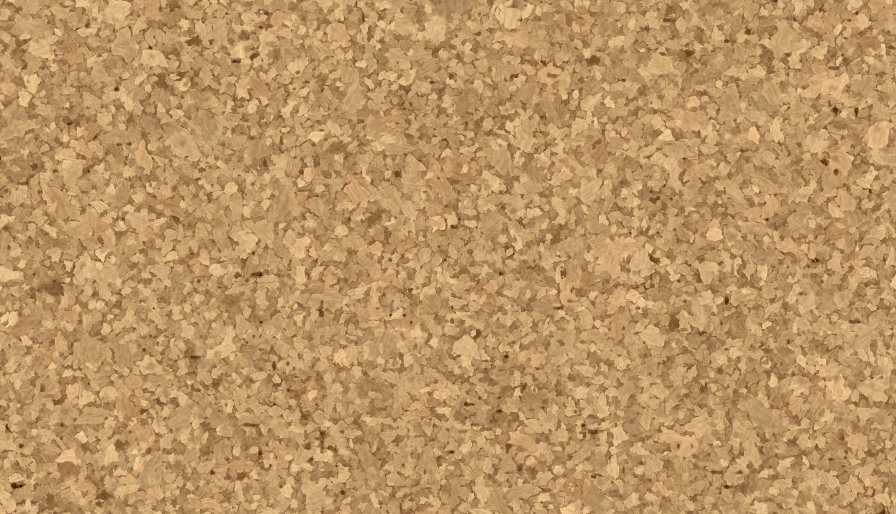
Reproduce this texture procedurally as a WebGL 2 fragment shader.

```glsl
#version 300 es
precision highp float;
// Pressed cork board: overlapping angular chips, fine crumbs and dark crevices.

#define CORK_COLOR vec3(0.77, 0.61, 0.42)
#define TONE_TINT vec3(1.0, 0.99, 0.86)
#define HUE_SHIFT vec3(0.022, -0.008, -0.022)
#define LARGE_CHIP 0.062
#define MEDIUM_CHIP 0.038
#define SMALL_CHIP 0.023
#define TONE_SPREAD 0.15
#define SHADOW_DEPTH 0.13
#define SHADOW_WIDTH 0.15
#define EDGE_ROUGHNESS 0.20
#define FIBER_CONTRAST 0.09
#define DARK_SHARE 0.045

uniform vec2 u_resolution;
out vec4 fragColor;

vec3 hash3(vec2 p) {
    vec3 q = fract(p.xyx * vec3(0.1031, 0.1030, 0.0973));
    q += dot(q, q.yxz + 33.33);
    return fract((q.xxy + q.yzz) * q.zyx);
}

float valueNoise(vec2 p) {
    vec2 cell = floor(p);
    vec2 f = fract(p);
    f = f * f * (3.0 - 2.0 * f);
    float bottom = mix(hash3(cell).x, hash3(cell + vec2(1, 0)).x, f.x);
    float top = mix(hash3(cell + vec2(0, 1)).x, hash3(cell + vec2(1, 1)).x, f.x);
    return mix(bottom, top, f.y);
}

// Signed distance to an irregular five-sided flake.
float flakeDistance(vec2 q, vec2 seed) {
    float d = -1.0;
    for (int i = 0; i < 5; i++) {
        vec3 h = hash3(seed + float(i) * 17.3);
        float angle = (float(i) + 0.7 * h.x) * 1.2566;
        float reach = mix(0.24, 0.50, h.y);
        d = max(d, dot(q, vec2(cos(angle), sin(angle))) - reach);
    }
    return d;
}

// Lays one scattered sheet of chips over the surface (x = tone, y = hue).
void addChips(inout vec2 surface, vec2 p, float size, float share, float seed) {
    vec2 g = p / size + seed * 3.71;
    vec2 home = floor(g);
    float blur = (0.65 / u_resolution.y + 0.0008) / size;
    float ragged = valueNoise(g * 4.5) + 0.5 * valueNoise(g * 10.0) - 0.75;

    for (int y = -1; y <= 1; y++) {
        for (int x = -1; x <= 1; x++) {
            vec2 cell = home + vec2(x, y);
            vec2 id = cell + seed * 41.0;
            vec3 place = hash3(id);
            if (place.z > share) continue;
            vec3 look = hash3(id + 71.7);
            vec3 form = hash3(id + 133.1);

            float c = cos(form.x * 6.2832);
            float s = sin(form.x * 6.2832);
            float stretch = mix(1.0, 1.4, form.y);
            vec2 q = mat2(c, -s, s, c) * (g - cell - place.xy);
            q *= vec2(1.0 / stretch, stretch) * mix(0.95, 1.35, form.z);
            float d = flakeDistance(q, id + 211.0) + ragged * EDGE_ROUGHNESS;

            // Contact shadow on whatever lies underneath.
            float shade = 1.0 - smoothstep(0.0, SHADOW_WIDTH, d);
            surface.x -= SHADOW_DEPTH * shade * look.z * look.z;

            // Chip body: own tone, tilt, fibres and a worn rim.
            float tone = TONE_SPREAD * (look.x + look.y - 0.92);
            tone -= 0.20 * step(1.0 - DARK_SHARE, form.z);
            tone += 0.10 * q.x * (look.z - 0.5);
            tone += FIBER_CONTRAST * (valueNoise(q * vec2(4.0, 13.0) + id) - 0.5);
            tone += 0.025 * smoothstep(-0.14, -0.03, d);
            float cover = 1.0 - smoothstep(-blur, blur, d);
            surface = mix(surface, vec2(tone, fract(look.y * 9.0 + form.y) - 0.5), cover);
        }
    }
}

void main() {
    vec2 p = gl_FragCoord.xy / u_resolution.y;

    // Dark crumb bed that shows through the gaps.
    float crumbs = valueNoise(p * 110.0) + 0.6 * valueNoise(p * 230.0 + 9.0);
    vec2 surface = vec2(-0.27 + 0.19 * crumbs, 0.0);

    addChips(surface, p, SMALL_CHIP, 1.0, 1.0);
    addChips(surface, p, SMALL_CHIP * 1.2, 1.0, 2.0);
    addChips(surface, p, MEDIUM_CHIP, 0.75, 3.0);
    addChips(surface, p, LARGE_CHIP, 0.30, 4.0);
    addChips(surface, p, SMALL_CHIP * 0.85, 0.42, 5.0);

    // Small crevices, gathered in loose groups.
    float pits = valueNoise(p * 75.0 + 31.0) * 0.75 + valueNoise(p * 24.0) * 0.25;
    surface.x -= 0.30 * smoothstep(0.80, 0.93, pits);

    // Fine surface grain and a faint broad drift.
    surface.x += 0.07 * (valueNoise(p * 200.0 + 57.0) - 0.5);
    surface.x += 0.03 * (valueNoise(p * 5.0) - 0.5);

    vec3 color = CORK_COLOR + surface.x * TONE_TINT + surface.y * HUE_SHIFT;
    fragColor = vec4(clamp(color, 0.0, 1.0), 1.0);
}
```
